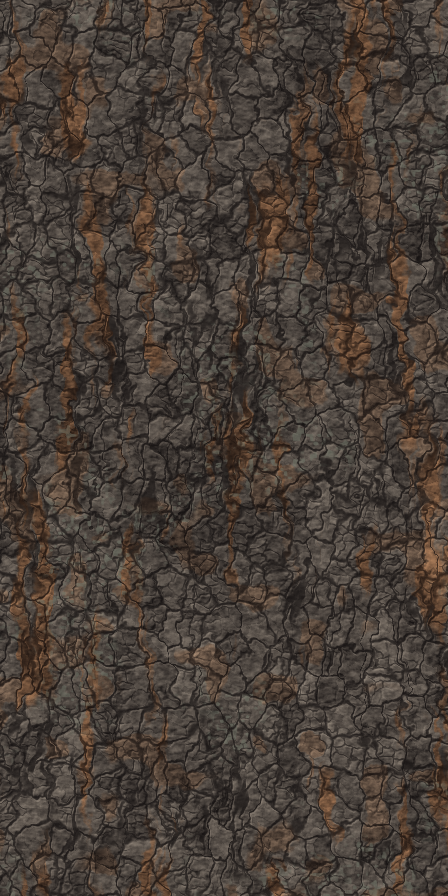
Reproduce this texture procedurally as a WebGL 1 fragment shader.

```glsl
precision highp float;
// Rough tree bark: ragged plates and smaller chips from warped cellular noise,
// split by thin dark cracks and upright furrows, lit from the upper left,
// then tinted with rusty streaks and pale lichen flecks.
uniform vec2 u_resolution;

const vec3 SHADOW = vec3(0.095, 0.080, 0.078);
const vec3 WEATHERED = vec3(0.535, 0.492, 0.447);
const vec3 RUST = vec3(1.28, 0.98, 0.74);
const vec3 LICHEN = vec3(0.43, 0.45, 0.40);

vec2 hash2(vec2 p) {
  vec2 k = vec2(dot(p, vec2(127.1, 311.7)), dot(p, vec2(269.5, 183.3)));
  return fract(sin(k) * 43758.55);
}

float valueNoise(vec2 p) {
  vec2 i = floor(p), f = fract(p);
  f = f * f * (3.0 - 2.0 * f);
  float low = mix(hash2(i).x, hash2(i + vec2(1.0, 0.0)).x, f.x);
  float high = mix(hash2(i + vec2(0.0, 1.0)).x, hash2(i + 1.0).x, f.x);
  return mix(low, high, f.y);
}

float layeredNoise(vec2 p) {
  float sum = 0.0, weight = 0.533;
  for (int i = 0; i < 4; i++) {
    sum += weight * valueNoise(p);
    p = mat2(1.7, 1.0, -1.0, 1.7) * p + 17.3;
    weight *= 0.5;
  }
  return sum;
}

// x: gap to the nearest border, y: random value of the cell
vec2 cellular(vec2 p) {
  vec2 cell = floor(p), f = fract(p);
  float nearest = 8.0, second = 8.0, id = 0.0;
  for (int y = -1; y <= 1; y++) {
    for (int x = -1; x <= 1; x++) {
      vec2 offset = vec2(float(x), float(y));
      vec2 seed = hash2(cell + offset);
      float d = length(offset + 0.1 + 0.8 * seed - f);
      if (d < nearest) {
        second = nearest;
        nearest = d;
        id = fract(seed.x * 7.3 + seed.y * 3.1);
      } else {
        second = min(second, d);
      }
    }
  }
  return vec2(second - nearest, id);
}

// Slow sideways sway plus ragged small-scale displacement
vec2 warp(vec2 p) {
  float sway = 0.010 * sin(p.y * 7.0 + 3.0 * sin(p.x * 5.0)) + 0.005 * sin(p.y * 19.0 + p.x * 23.0);
  vec2 ragged = vec2(layeredNoise(p * 28.0), layeredNoise(p * 28.0 + 61.0)) - 0.5;
  return p + vec2(sway, 0.0) + ragged * vec2(0.046, 0.040);
}

// Thin upright dark lines along the mid level of stretched noise
float furrow(vec2 q, vec2 scale, float width) {
  float level = abs(layeredNoise(q * scale) - 0.5);
  return 1.0 - smoothstep(0.2 * width, width, level);
}

// x: relief height, y: tone before lighting, z: crack openness
vec3 barkSurface(vec2 p) {
  vec2 q = warp(p);
  vec2 plate = cellular(q * vec2(19.0, 14.0));
  vec2 chip = cellular(q * vec2(37.0, 46.0) + 9.0);
  float breakUp = valueNoise(p * vec2(26.0, 20.0) + 40.0);
  float plateCrack = 1.0 - smoothstep(0.02, 0.08 + 0.16 * breakUp, plate.x);
  float chipCrack = (1.0 - smoothstep(0.03, 0.24, chip.x)) * smoothstep(0.25, 0.75, breakUp);
  float groove = furrow(q, vec2(15.0, 2.6), 0.035) * smoothstep(0.2, 0.6, valueNoise(p * 11.0));
  float crack = max(max(plateCrack * 0.85, chipCrack * 0.6), groove * 0.8);
  float grain = layeredNoise(p * vec2(75.0, 95.0));
  float height = 0.35 * plate.y + 0.25 * chip.y + 0.6 * grain - 0.55 * crack;
  float tone = 0.47 + 0.22 * (plate.y - 0.5) + 0.16 * (chip.y - 0.5) + 0.55 * (grain - 0.5);
  return vec3(height, tone, crack);
}

void main() {
  vec2 p = gl_FragCoord.xy / u_resolution.x;
  vec3 bark = barkSurface(p);
  float towardLight = barkSurface(p + vec2(-0.0022, 0.0036)).x;
  float relief = clamp(bark.x - towardLight, -0.45, 0.45);

  // Broad patches, fine fibres and lighting gather into one tone
  float patches = layeredNoise(p * vec2(7.0, 3.5) + 5.0) - 0.5;
  float fibre = valueNoise(p * vec2(130.0, 210.0)) - 0.5;
  float tone = bark.y + 0.34 * patches + 0.20 * fibre + 0.42 * relief;
  tone = max(tone * (1.0 - 0.80 * bark.z), 0.0);
  vec3 color = mix(SHADOW, WEATHERED, min(tone, 1.15));

  // Exposed inner bark in upright streaks, and a few rusty chips
  vec2 q = warp(p);
  float streak = smoothstep(0.60, 0.72, layeredNoise(q * vec2(27.0, 4.0) + 31.0));
  float rustyChip = smoothstep(0.70, 0.78, valueNoise(q * vec2(17.0, 15.0) + 77.0)) * 0.45;
  color *= mix(vec3(1.0), RUST, max(streak, rustyChip) * 0.85);

  // Lichen flecks gathered in loose colonies
  float colony = smoothstep(0.52, 0.68, layeredNoise(p * vec2(6.0, 5.0) + 90.0));
  float fleck = smoothstep(0.62, 0.80, valueNoise(p * 105.0 + 13.0));
  color = mix(color, LICHEN, colony * fleck * (1.0 - bark.z) * 0.55);

  gl_FragColor = vec4(color, 1.0);
}
```
